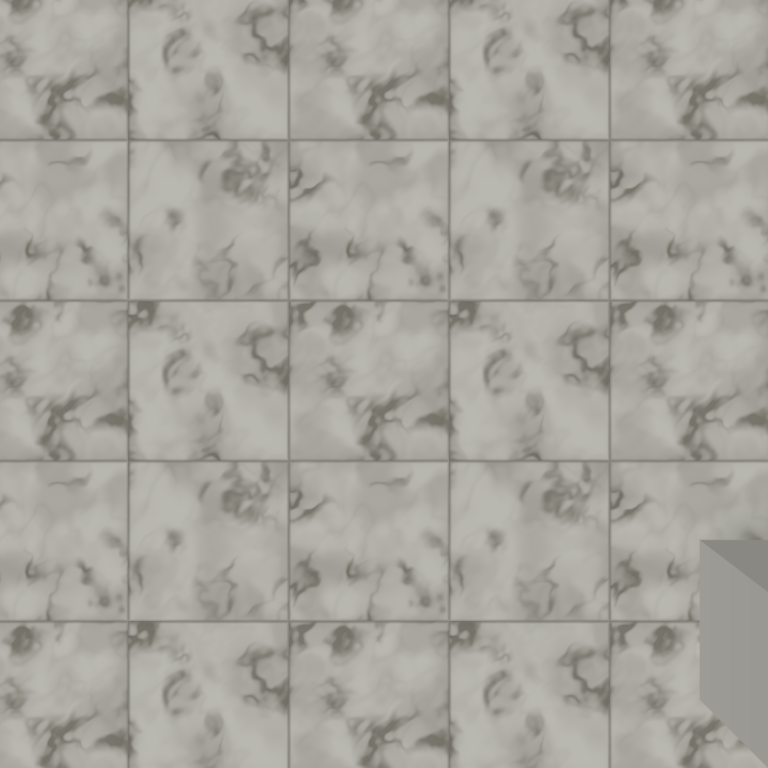
Give the GLSL for this texture, as a Shadertoy shader.

```glsl
// Square grey-white marble tiles with thin grey grout and a plain block in the lower right corner.

const float TILE_SIZE = 0.2089;                // tile pitch, share of the canvas
const vec2 GRID_ORIGIN = vec2(0.1673, 0.1908); // one grout crossing
const vec3 MARBLE_LIGHT = vec3(0.722, 0.718, 0.690);
const vec3 MARBLE_SHADE = vec3(0.585, 0.575, 0.543);
const vec3 VEIN_COLOR = vec3(0.340, 0.328, 0.282);
const vec3 GROUT_COLOR = vec3(0.450, 0.442, 0.415);
const vec3 BLOCK_FRONT = vec3(0.615, 0.608, 0.585);
const vec3 BLOCK_TOP = vec3(0.540, 0.533, 0.510);

float hash(vec2 p) {
    return fract(sin(dot(p, vec2(127.1, 311.7))) * 43758.5453);
}

float noise(vec2 p) {
    vec2 cell = floor(p);
    vec2 f = fract(p);
    f = f * f * (3.0 - 2.0 * f);
    float low = mix(hash(cell), hash(cell + vec2(1.0, 0.0)), f.x);
    float high = mix(hash(cell + vec2(0.0, 1.0)), hash(cell + vec2(1.0)), f.x);
    return mix(low, high, f.y);
}

float fbm(vec2 p) {
    float sum = 0.0;
    float gain = 0.571;
    for (int i = 0; i < 3; i++) {
        sum += gain * noise(p);
        p = mat2(1.6, 1.2, -1.2, 1.6) * p + 3.7;
        gain *= 0.5;
    }
    return sum;
}

// Soft bump of the given width around zero
float bump(float x, float width) {
    return exp(-x * x / (width * width));
}

// Cloudy stone with smoky, grainy veins that gather near the upright sides
vec3 marble(vec2 p, vec2 seed, float strength) {
    vec2 q = p + seed;
    vec2 warp = vec2(fbm(q * 4.0), fbm(q * 4.0 + 17.3)) - 0.5;
    vec2 w = q + 0.12 * warp;
    vec2 slanted = vec2(w.x + w.y, 1.5 * (w.y - w.x)) * 0.707;

    float clouds = smoothstep(0.30, 0.80, fbm(w * 4.6 + 5.1));
    float haze = bump(fbm(slanted * 3.6 + 31.0) - 0.5, 0.07);
    float side = bump(min(p.x, 1.0 - p.x), 0.11);
    float patches = smoothstep(0.42, 0.90, noise(w * 5.0 + 9.4) + 0.12 * side);
    float vein = bump(fbm(slanted * 4.4 + 2.8) - 0.5, 0.07) * patches;
    float grain = 0.3 + 1.4 * fbm(q * 11.0);

    vec3 color = mix(MARBLE_LIGHT, MARBLE_SHADE, clouds * 0.45 + haze * 0.14);
    float stain = (vein * 0.65 * grain + patches * 0.14) * strength;
    return mix(color, VEIN_COLOR, min(stain, 0.65));
}

// Soft-edged step, 1 where the distance is positive
float cover(float distance, float softness) {
    return smoothstep(-softness, softness, distance);
}

vec3 tiledFloor(vec2 uv, float pixel) {
    vec2 grid = (uv - GRID_ORIGIN) / TILE_SIZE;
    vec2 local = fract(grid);

    // Four different tiles alternate in a two by two set
    vec2 variant = mod(floor(grid), 2.0);
    vec2 seed = variant * vec2(13.0, 29.0) + 4.0;
    float strength = 0.65 + 0.12 * variant.x + 0.2 * variant.y;
    vec3 color = marble(local, seed, strength);

    // Grout with a faint worn rim
    vec2 toEdge = min(local, 1.0 - local);
    float edge = min(toEdge.x, toEdge.y);
    float soft = max(0.012, pixel / TILE_SIZE);
    float wear = 0.68 + 0.15 * noise(local * 9.0 + seed);
    color *= 1.0 - 0.04 * exp(-edge * 28.0);
    return mix(color, GROUT_COLOR, (1.0 - cover(edge - 0.007, soft)) * wear);
}

// Two-faced block cut by the canvas border, with a soft shadow above
vec3 addBlock(vec3 color, vec2 uv, float pixel) {
    vec2 corner = vec2(0.911, 0.297);
    vec2 d = uv - corner;
    vec2 fromShadow = d - vec2(0.06, 0.0);
    color *= 1.0 - 0.14 * exp(-dot(fromShadow, fromShadow) * 700.0);

    float inside = min(min(d.x, -d.y), (uv.x + uv.y - 1.0) * 0.707);
    float fold = (d.y + 0.764 * d.x) * 0.795;
    vec3 front = BLOCK_FRONT * (1.0 - 0.25 * d.x);
    vec3 block = mix(front, BLOCK_TOP, cover(fold, pixel));
    return mix(color, block, cover(inside, pixel));
}

void mainImage(out vec4 fragColor, in vec2 fragCoord) {
    vec2 uv = fragCoord / iResolution.xy;
    float pixel = 1.0 / iResolution.y;
    vec3 color = tiledFloor(uv, pixel);
    fragColor = vec4(addBlock(color, uv, pixel), 1.0);
}
```
